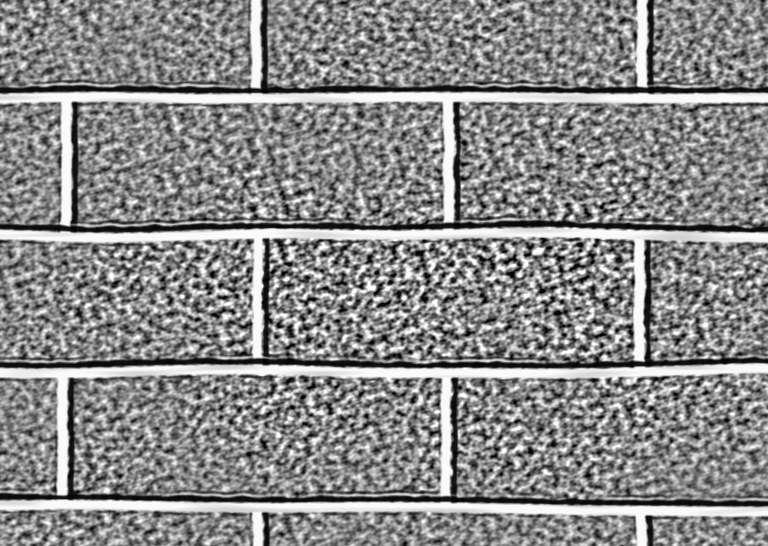
Write a WebGL 2 fragment shader that draws this texture map.

```glsl
#version 300 es
precision highp float;
// Sharpened grey relief of a running-bond brick wall: four courses high, two bricks wide.
// Each joint is a pale band with a ragged dark shadow; the faces carry band-limited
// gradient noise whose contrast drifts from brick to brick.

uniform vec2 u_resolution;
out vec4 outColor;

// Layout, in canvas heights
const vec2 BRICK = vec2(0.7033, 0.25);
const vec2 FIRST_JOINT = vec2(0.117, 0.0696);
const float JOINT_JITTER = 0.008;
const float BED_WAVE = 0.012;
const float EDGE_BLUR = 0.0028;

// Joint profile: half widths and offsets
const float MORTAR_HALF = 0.0085;
const float SHADOW_HALF = 0.0048;
const float BED_SHADOW_AT = 0.0148;
const float HEAD_SHADOW_AT = 0.0160;
const float FRINGE_HALF = 0.0020;

// Surface grain
const vec2 GRAIN_FREQ = vec2(64.0, 80.0);
const float GRAIN_SHEAR = 0.3;
const float GRAIN_MIN = 0.48;
const float GRAIN_MAX = 1.15;
const vec2 ROUGH_CENTRE = vec2(0.86, 0.44);

// Greys
const float FACE = 0.53;
const float MORTAR = 0.98;
const float SHADOW = 0.02;
const float RIM_LIGHT = 0.88;

vec2 hash2(vec2 p) {
    vec3 q = fract(p.xyx * vec3(0.1031, 0.1030, 0.0973));
    q += dot(q, q.yzx + 33.33);
    return fract((q.xx + q.yz) * q.zy);
}

float gradientAt(vec2 cell, vec2 offset) {
    float angle = 6.28318 * hash2(cell + 57.0).x;
    return dot(vec2(cos(angle), sin(angle)), offset);
}

// Gradient noise, centred on zero
float noise(vec2 p) {
    vec2 i = floor(p), f = p - i;
    vec2 u = f * f * f * (f * (f * 6.0 - 15.0) + 10.0);
    vec2 e = vec2(1.0, 0.0);
    float low = mix(gradientAt(i, f), gradientAt(i + e.xy, f - e.xy), u.x);
    float high = mix(gradientAt(i + e.yx, f - e.yx), gradientAt(i + e.xx, f - e.xx), u.x);
    return mix(low, high, u.y);
}

// Soft line of the given half width around d = 0
float band(float d, float halfWidth) {
    float blur = max(EDGE_BLUR, 0.8 / u_resolution.y);
    return 1.0 - smoothstep(halfWidth - blur, halfWidth + blur, abs(d));
}

float patchy(vec2 p) {
    return smoothstep(-0.25, 0.3, noise(p));
}

void main() {
    vec2 p = gl_FragCoord.xy / u_resolution.y;

    // Nearest bed joint, then the course and its nearest head joint
    float bed = round((p.y - FIRST_JOINT.y) / BRICK.y);
    float dy = p.y - FIRST_JOINT.y - bed * BRICK.y;
    dy -= BED_WAVE * noise(vec2(p.x * 2.5, bed * 7.37 + 0.4));
    float course = bed - (dy < 0.0 ? 1.0 : 0.0);
    float x = p.x - FIRST_JOINT.x - 0.5 * BRICK.x * mod(course, 2.0);
    float head = round(x / BRICK.x);
    vec2 headRandom = hash2(vec2(head, course) + 11.0);
    float dx = x - head * BRICK.x - JOINT_JITTER * (headRandom.x - 0.5);
    dx -= 0.004 * noise(vec2(head * 5.3 + course * 3.7, p.y * 14.0));

    // Face grain with uneven roughness
    vec2 g = vec2(p.x + GRAIN_SHEAR * p.y, p.y - GRAIN_SHEAR * p.x) * GRAIN_FREQ;
    float grain = noise(g) + 0.45 * noise(g * 1.9 + 19.0);
    vec2 toRough = (p - ROUGH_CENTRE) * vec2(1.6, 3.2);
    float brickTone = hash2(vec2(floor(x / BRICK.x), course) + 3.0).y;
    float rough = 0.2 * brickTone + 0.7 * exp(-dot(toRough, toRough));
    rough += 0.5 * noise(p * 5.0 + 4.0) + 0.08;
    float shade = FACE + grain * mix(GRAIN_MIN, GRAIN_MAX, clamp(rough, 0.0, 1.0));

    // Head joints: thin left fringe, ragged right shadow, pale core
    float chip = noise(vec2(p.y * 48.0, head * 9.1 + course * 4.3));
    float headCore = band(dx + 0.0025 * chip, MORTAR_HALF + 0.0015 * (headRandom.y - 0.5));
    float headShadow = band(dx - HEAD_SHADOW_AT + 0.003 * chip, SHADOW_HALF + 0.003 * chip);
    float headFringe = band(dx + 0.0125, FRINGE_HALF) * patchy(p * 26.0);
    shade = mix(shade, SHADOW, 0.6 * headFringe);
    shade = mix(shade, SHADOW, 0.92 * headShadow);
    shade = mix(shade, MORTAR, headCore);

    // Brick edges along the bed: broken rim light and faint dark lines
    float ragged = noise(vec2(p.x * 30.0, bed * 6.1 + 0.3));
    float rimWear = patchy(vec2(p.x * 5.0, bed * 3.7 + 8.2)) * (1.0 - headCore);
    float rim = band(dy - 0.0225 - 0.004 * ragged, FRINGE_HALF);
    float upperLine = band(dy - 0.0275 - 0.005 * ragged, FRINGE_HALF);
    float lowerLine = band(dy + 0.0125 + 0.002 * ragged, FRINGE_HALF) * patchy(p * 30.0 + 7.0);
    shade = mix(shade, RIM_LIGHT, 0.8 * rim * rimWear);
    shade = mix(shade, SHADOW, 0.7 * upperLine * rimWear);
    shade = mix(shade, SHADOW, 0.7 * lowerLine * (1.0 - headCore));

    // Bed joints: continuous shadow above a pale core
    float bedShadow = band(dy - BED_SHADOW_AT - 0.003 * ragged, SHADOW_HALF + 0.002 * ragged);
    float bedCore = band(dy + 0.001 * ragged, MORTAR_HALF);
    float stain = 0.3 * max(noise(p * vec2(6.0, 70.0)), 0.0);
    shade = mix(shade, SHADOW, 0.95 * bedShadow);
    shade = mix(shade, MORTAR - stain, bedCore);

    outColor = vec4(vec3(clamp(shade, 0.02, 1.0)), 1.0);
}
```
